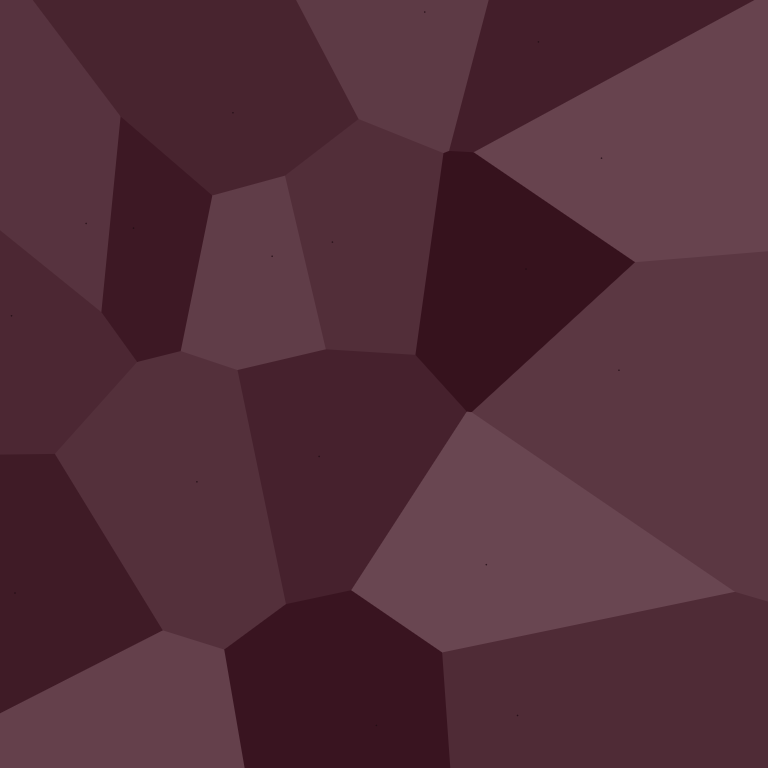
Give the GLSL for this background, as a WebGL 2 fragment shader.

```glsl
#version 300 es
precision highp float;
// Flat Voronoi shards in muted plum tones, with a tiny speck at each seed.

uniform vec2 u_resolution;
out vec4 fragColor;

const int   SEED_COUNT   = 18;
const float SEED_JITTER  = 0.28;    // random offset added to the even spread
const float TONE_JITTER  = 0.02;
const float SPECK_RADIUS = 0.001;
const float SPECK_DEPTH  = 0.75;
const vec3  DARK_PLUM    = vec3(0.208, 0.064, 0.110);
const vec3  LIGHT_MAUVE  = vec3(0.418, 0.279, 0.322);
const vec3  SPECK_COLOR  = vec3(0.120, 0.040, 0.070);
const vec2  SPREAD_STEP  = vec2(0.75488, 0.56984);  // low-discrepancy steps

float hash(float n) {
    return fract(sin(n * 127.1) * 43758.5453);
}

// Evenly spread, then jittered, seed position in canvas units
vec2 seedPosition(int index, float aspect) {
    float n = float(index) + 1.0;
    vec2 jitter = vec2(hash(n), hash(n + 57.3)) - 0.5;
    vec2 seed = fract(n * SPREAD_STEP) + SEED_JITTER * jitter;
    return seed * vec2(aspect, 1.0);
}

// Flat colour of one shard: successive seeds lie far apart, so stepping
// the tone by index keeps neighbours distinct and covers the whole ramp
vec3 shardColor(int index) {
    float n = float(index) + 1.0;
    float tone = (n - 0.5) / float(SEED_COUNT) + TONE_JITTER * (hash(n + 91.7) - 0.5);
    return mix(DARK_PLUM, LIGHT_MAUVE, tone);
}

void main() {
    float pixel = 1.0 / u_resolution.y;
    float aspect = u_resolution.x * pixel;
    vec2 p = gl_FragCoord.xy * pixel;

    // Find the two nearest seeds
    float nearDist = 1e5, nextDist = 1e5;
    int nearIndex = 0, nextIndex = 0;
    for (int i = 0; i < SEED_COUNT; i++) {
        float d = distance(p, seedPosition(i, aspect));
        if (d < nearDist) {
            nextDist = nearDist;
            nextIndex = nearIndex;
            nearDist = d;
            nearIndex = i;
        } else if (d < nextDist) {
            nextDist = d;
            nextIndex = i;
        }
    }

    // Blend the two shards over one pixel at their shared edge
    float seedGap = distance(seedPosition(nearIndex, aspect), seedPosition(nextIndex, aspect));
    float edgeDist = (nextDist * nextDist - nearDist * nearDist) / (2.0 * max(seedGap, 1e-4));
    float coverage = clamp(0.5 + edgeDist / pixel, 0.0, 1.0);
    vec3 color = mix(shardColor(nextIndex), shardColor(nearIndex), coverage);

    // Speck at the seed
    float speck = clamp(0.5 + (SPECK_RADIUS - nearDist) / pixel, 0.0, 1.0);
    color = mix(color, SPECK_COLOR, SPECK_DEPTH * speck);

    fragColor = vec4(color, 1.0);
}
```
